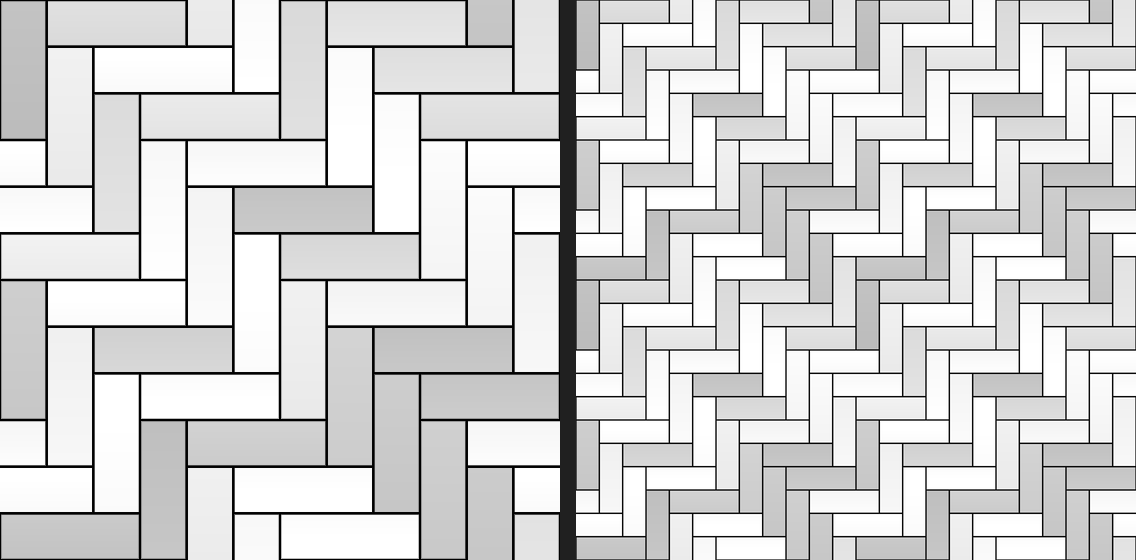
Left: one tile. Right: repeated 2 by 2.
A Shadertoy shader for this pattern:

```glsl
// Herringbone of 3:1 planks on a 12 x 12 cell grid, each with its own grey and a faint shading.
// The diagonal index (column - row) mod 6 gives each cell its plank's direction and start;
// plank origins wrap at 12, so the tile repeats without a seam.

float hash(vec2 p) {
    return fract(sin(dot(p, vec2(12.9898, 78.233))) * 43758.5453);
}

void mainImage(out vec4 fragColor, in vec2 fragCoord) {
    // Grid position, rows counted downward from the top
    vec2 uv = fragCoord / iResolution.xy;
    vec2 grid = 12.0 * vec2(uv.x, 1.0 - uv.y);
    ivec2 cell = ivec2(floor(grid));

    // Find the plank covering this cell: diagonals 1 to 3 lie flat, the others stand
    int diagonal = (cell.x - cell.y + 12) % 6;
    bool flat_ = diagonal >= 1 && diagonal <= 3;
    ivec2 origin = cell - (flat_ ? ivec2(diagonal - 1, 0) : ivec2(0, (6 - diagonal) % 6));
    vec2 size = flat_ ? vec2(3.0, 1.0) : vec2(1.0, 3.0);
    vec2 local = grid - vec2(origin);
    vec2 id = vec2((origin + 12) % 12);

    // Mostly near white, with a tail of mid greys
    float tone = 1.0 - 0.25 * pow(1.0 - hash(id), 2.3);

    // Gentle vertical shading, lighter toward either end
    float slope = hash(id + 31.7) < 0.5 ? -0.03 : 0.03;
    tone = min(tone + slope * (local.y / size.y - 0.5), 1.0);

    // Black joint centred on the plank outline
    vec2 toEdge = min(local, size - local);
    float edge = min(toEdge.x, toEdge.y);
    float aa = 0.6 * 12.0 / min(iResolution.x, iResolution.y);
    float face = smoothstep(0.028 - aa, 0.028 + aa, edge);

    fragColor = vec4(vec3(tone * face), 1.0);
}
```
